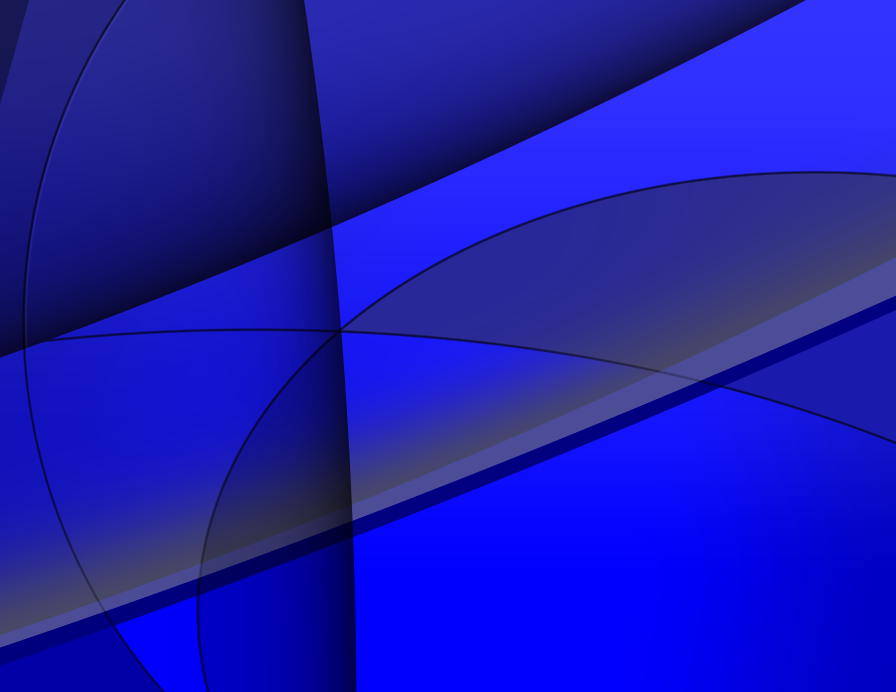
A Shadertoy shader for this background:

```glsl
const vec3 GREY_GLOW = vec3(0.29, 0.29, 0.39);
const vec3 VIOLET = vec3(0.155, 0.155, 0.60);
const vec3 PALE_STRIP = vec3(0.30, 0.30, 0.61);
const vec3 DARK_STRIP = vec3(0.0, 0.0, 0.50);

// Antialiased coverage of the side where d is positive
float cover(float d, float pixel) {
    return clamp(0.5 + d / pixel, 0.0, 1.0);
}

float stroke(float d, float halfWidth, float pixel) {
    return cover(halfWidth - abs(d), pixel * 1.5);
}

// Shadow factor that fades with distance from an edge
float shadow(float d, float depth, float reach) {
    return 1.0 - depth * exp(-max(d, 0.0) / reach);
}

// Quadratic curve with coefficients c
float curve(float t, vec3 c) {
    return c.x + t * (c.y + t * c.z);
}

// Approximate distance inside a slightly skewed ellipse
float ellipseInside(vec2 p, vec2 center, vec2 radii, float skew) {
    vec2 q = (p - center) / radii;
    float f = dot(q, q) + skew * q.x * q.y - 1.0;
    vec2 slope = (2.0 * q + skew * q.yx) / radii;
    return -f / max(length(slope), 0.001);
}

float archHeight(float x, float peakX, float peakY) {
    float s = (x - peakX) * (x - peakX);
    return peakY - 0.17 * s - 0.025 * s * s;
}

vec3 upperPanel(vec2 p, float aboveEdge, float rightSide) {
    float blue = mix(0.59, 0.71, rightSide);
    float lift = mix(0.09, 0.165, smoothstep(0.6, 1.0, p.y));
    return vec3(lift, lift, blue) * shadow(aboveEdge, 0.66, 0.09);
}

vec3 middleBand(vec2 p, float lens) {
    float blue = mix(0.72, 1.0, smoothstep(-0.1, 0.7, p.x));
    float lift = mix(0.07, 0.20, smoothstep(0.35, 1.0, p.y));
    vec3 violet = VIOLET + vec3(0.03, 0.03, -0.05) * smoothstep(0.7, 1.3, p.x);
    return mix(vec3(lift, lift, blue), violet, lens);
}

vec3 lowerField(vec2 p, float aboveArch, float leftOfArc) {
    float blue = 1.0 - 0.25 * smoothstep(0.85, 1.32, p.x - 0.2 * p.y);
    float lift = 0.09 * smoothstep(0.15, 0.45, p.y);
    vec3 color = vec3(lift, lift, blue);
    color = mix(color, vec3(0.10, 0.10, 0.68), aboveArch);
    return color * mix(1.0, 0.65, leftOfArc);
}

void mainImage(out vec4 fragColor, in vec2 fragCoord) {
    vec2 p = fragCoord / iResolution.y;
    float pixel = 1.0 / iResolution.y;

    // Signed distances to the sweeping curves
    float upper = p.y - curve(p.x, vec3(0.483, 0.3587, 0.0731));
    float lower = p.y - curve(p.x, vec3(0.064, 0.3382, 0.0423));
    float blade = p.x - curve(p.y, vec3(0.515, -0.0051, -0.0705));
    float arch = p.y - archHeight(p.x, 0.37, 0.5235);
    float oval = ellipseInside(p, vec2(1.19, 0.108), vec2(0.904, 0.643), 0.026);
    float arc = length(p - vec2(0.844, 0.536)) - 0.81;

    float aboveUpper = cover(upper, pixel);
    float aboveLower = cover(lower, pixel);
    float rightSide = cover(blade, pixel);
    float aboveArch = cover(arch, pixel);
    float insideOval = cover(oval, pixel);
    float leftOfArc = cover(arc, pixel);

    // Middle band with a grey glow along its lower edge
    vec3 band = middleBand(p, insideOval * aboveArch * rightSide);
    float glow = exp(-lower * lower / 0.0144);
    band = mix(band, GREY_GLOW, glow);

    // Stack the three fields
    vec3 color = lowerField(p, aboveArch * rightSide, leftOfArc);
    color = mix(color, band, aboveLower);
    vec3 panel = upperPanel(p, upper, rightSide) * mix(1.0, 0.9, leftOfArc);
    color = mix(color, panel, aboveUpper);

    // Thin dark outlines, softer inside the glow
    float lines = max(stroke(oval, 0.0017, pixel), stroke(arc, 0.0015, pixel));
    lines = max(lines, stroke(arch, 0.0017, pixel) * (1.0 - aboveUpper));
    float lineDepth = mix(0.65, 0.35, glow * aboveLower);
    color *= 1.0 - lineDepth * lines;
    float rim = stroke(arc + 0.0035, 0.0012, pixel) * aboveUpper;
    color += 0.05 * rim;

    // Pale strip above the lower edge, dark strip beneath it
    float paleWidth = 0.018 + 0.0224 * p.x * p.x;
    float pale = aboveLower * cover(paleWidth - lower, pixel);
    color = mix(color, PALE_STRIP * (1.0 - 0.25 * lines), pale * 0.92);
    float darkWidth = 0.026 - 0.004 * p.x;
    float dark = (1.0 - aboveLower) * cover(lower + darkWidth, pixel);
    color = mix(color, DARK_STRIP * (1.0 - 0.5 * lines), dark);

    // Shade left of the blade, deeper within the oval
    float shade = shadow(-blade, 0.65, 0.075) * mix(1.0, 0.8, insideOval);
    color *= mix(shade, 1.0, rightSide);

    // Dark sliver in the upper left corner
    float sliver = cover(p.y - 0.848 - 3.62 * p.x, pixel * 3.7);
    color *= 1.0 - 0.38 * sliver;

    fragColor = vec4(clamp(color, 0.0, 1.0), 1.0);
}
```
